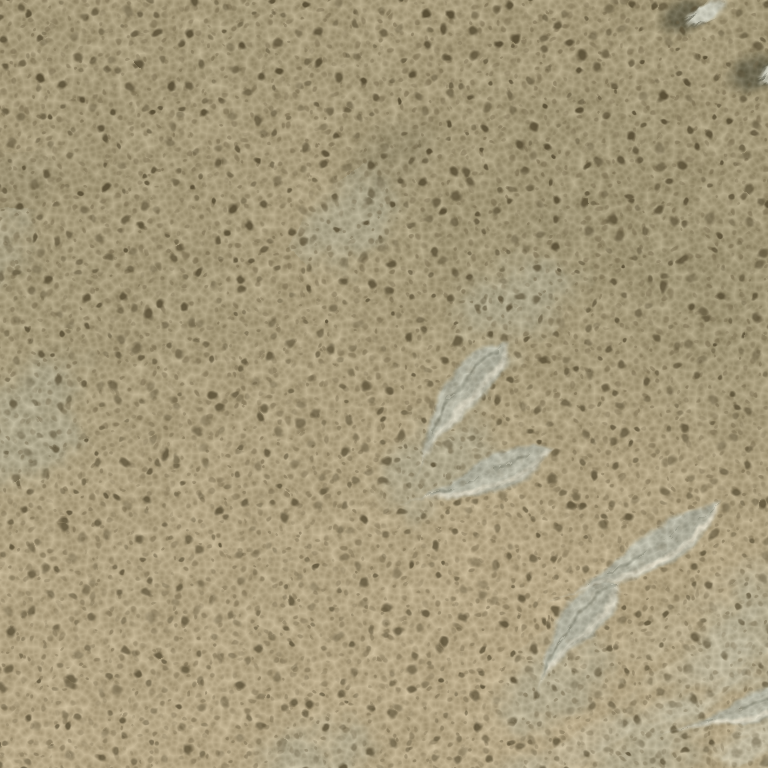
This texture is drawn by a Shadertoy shader. Its source:

```glsl
vec2 hash2(vec2 cell) {
    vec2 h = vec2(dot(cell, vec2(127.1, 311.7)), dot(cell, vec2(269.5, 183.3)));
    return fract(sin(h) * 43758.5);
}

// Cellular noise: distance to the nearest point and that point's random id
vec2 cellular(vec2 p) {
    vec2 base = floor(p), nearest = vec2(9.0, 0.0);
    for (int y = -1; y <= 1; y++)
    for (int x = -1; x <= 1; x++) {
        vec2 cell = base + vec2(x, y);
        float d = length(cell + hash2(cell) - p);
        if (d < nearest.x) nearest = vec2(d, hash2(cell + 57.0).x);
    }
    return nearest;
}

// Layered, folded sines, roughly -1 to 1
float waves(vec2 p) {
    float sum = 0.0, amp = 0.5;
    for (int i = 0; i < 5; i++) {
        p = mat2(1.5, 1.1, -1.1, 1.5) * p + 1.3;
        sum += amp * sin(p.x + 1.5 * sin(p.y));
        amp *= 0.6;
    }
    return sum;
}

vec2 rotate(vec2 p, float a) {
    return vec2(cos(a) * p.x + sin(a) * p.y, cos(a) * p.y - sin(a) * p.x);
}

// Round shrubs, one per cell, with random size and strength
float shrubs(vec2 p, float size) {
    vec2 c = cellular(p);
    float radius = size * (0.55 + 0.6 * c.y);
    return smoothstep(radius, radius * 0.35, c.x) * (0.35 + 0.65 * fract(c.y * 17.3));
}

void mainImage(out vec4 fragColor, in vec2 fragCoord) {
    vec2 p = fragCoord / iResolution.xy;
    float broad = waves(p * 2.2 + 0.7);
    float rough = waves(p * 22.0);
    vec2 bent = p + 0.005 * vec2(rough, waves(p * 24.0 + 5.0));

    // Sandy ground, greyer towards the top
    float sand = 0.85 - 0.65 * smoothstep(0.25, 0.7, p.y) + 0.25 * broad;
    sand += 0.3 * smoothstep(0.4, 0.0, p.x) * smoothstep(0.6, 0.9, p.y);
    vec3 color = mix(vec3(0.635, 0.595, 0.47), vec3(0.725, 0.665, 0.535), clamp(sand, 0.0, 1.0));
    color += 0.018 * rough;

    // Faint pale patches, shaded on one side in the upper part
    vec2 patchPos = rotate(bent, 0.7) * vec2(4.0, 6.0) + 2.0;
    vec2 pale = cellular(patchPos);
    float paleMask = smoothstep(0.45, 0.1, pale.x + 0.12 * rough) * step(0.68, pale.y);
    vec2 shade = cellular(patchPos - vec2(0.35, 0.15));
    float shadeMask = smoothstep(0.4, 0.1, shade.x) * step(0.68, shade.y);
    color = mix(color, vec3(0.50, 0.48, 0.38), 0.45 * shadeMask * smoothstep(0.6, 0.95, p.y));
    color = mix(color, vec3(0.70, 0.69, 0.60), 0.55 * paleMask);

    // Slanting chalky streaks in the lower right corner
    float corner = smoothstep(0.6, 0.95, p.x - 0.9 * p.y + 0.06 * broad);
    float streaks = waves(rotate(bent, 0.45) * vec2(9.0, 26.0));
    float chalk = corner * smoothstep(-0.35, 0.6, streaks);
    color = mix(color, vec3(0.79, 0.77, 0.68), 0.75 * chalk);

    // Tapered rock outcrops stepping down to the right
    float rock = 0.0;
    for (int i = 0; i < 5; i++) {
        float n = float(i);
        vec2 center = vec2(0.6 + 0.08 * n + 0.09 * sin(3.7 * n), 0.48 - 0.1 * n);
        vec2 q = rotate(bent - center, 0.6 + 0.35 * cos(2.2 * n + 0.2));
        float u = q.x / (0.1 + 0.015 * sin(3.7 * n));
        q.y += 0.012 * (u * u - 0.4) * cos(2.0 * n);
        float halfWidth = 0.036 * (1.0 - u * u) * max(0.62 + 0.45 * u, 0.1);
        float body = smoothstep(0.004, -0.005, abs(q.y) - halfWidth);
        float veins = waves(q * vec2(25.0, 70.0) + n);
        vec3 stone = vec3(0.70, 0.705, 0.645) + 0.06 * veins;
        float ridge = smoothstep(0.007, 0.001, abs(q.y + 0.65 * halfWidth));
        stone = mix(stone, vec3(0.89, 0.87, 0.80), ridge * (0.65 + 0.35 * veins));
        float crack = smoothstep(0.004, 0.0, abs(q.y - 0.25 * halfWidth)) * step(0.0, veins);
        stone = mix(stone, vec3(0.52, 0.53, 0.47), 0.6 * crack);
        color = mix(color, stone, 0.88 * body);
        rock = max(rock, body);
    }

    // Dark crags with bright faces at the upper right
    for (int i = 0; i < 2; i++) {
        vec2 q = rotate(bent - vec2(0.89 + 0.09 * float(i), 0.98 - 0.075 * float(i)), 0.45);
        float shadow = smoothstep(0.036, 0.012, length(q * vec2(0.8, 1.2)));
        vec2 face = (q - vec2(0.028, -0.01)) * vec2(0.75, 1.5);
        float lit = smoothstep(0.026, 0.014, length(face));
        float split = smoothstep(0.1, 0.6, waves(q * vec2(20.0, 75.0)));
        color = mix(color, vec3(0.35, 0.34, 0.26), 0.75 * shadow);
        color = mix(color, mix(vec3(0.79, 0.79, 0.73), vec3(0.42, 0.42, 0.36), split), lit);
        rock = max(rock, lit);
    }

    // Fine grit, then small and large shrubs on open ground
    color += 0.13 * (cellular(p * 115.0).x - 0.47);
    color += 0.06 * (cellular(p * 62.0 + 9.0).x - 0.47);
    float open = 1.0 - 0.85 * rock - 0.4 * chalk * (1.0 - rock);
    float cover = 0.85 + 0.15 * smoothstep(0.4, 0.9, p.y);
    color = mix(color, vec3(0.43, 0.38, 0.27), 0.5 * open * shrubs(bent * 64.0 + 3.0, 0.32));
    color = mix(color, vec3(0.35, 0.31, 0.21), cover * open * shrubs(bent * 35.0, 0.26));

    fragColor = vec4(clamp(color, 0.0, 1.0), 1.0);
}
```
